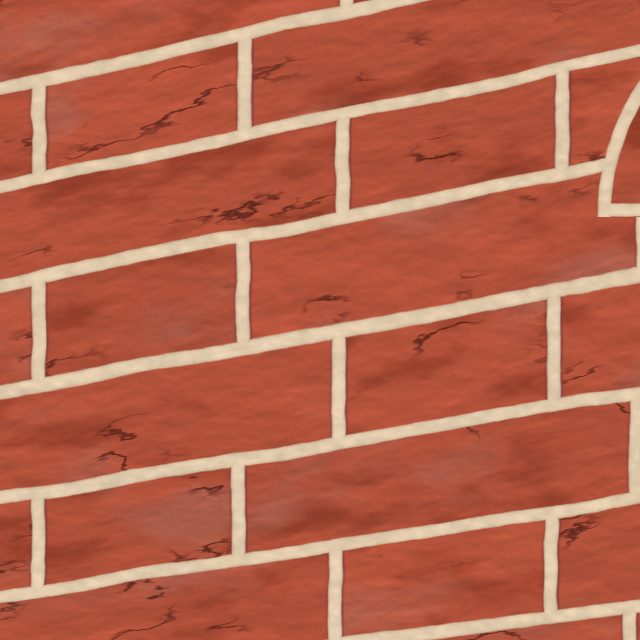
A Shadertoy shader for this texture:

```glsl
// A painted brick wall seen at an angle: rising courses of alternating long and
// short bricks with pale mortar, and the foot of an arch at the right edge.
// Courses come from a skewed coordinate; wear comes from layered value noise.

const vec3 BRICK = vec3(0.70, 0.32, 0.23);
const vec3 BRICK_DARK = vec3(0.59, 0.25, 0.17);
const vec3 BRICK_PALE = vec3(0.68, 0.38, 0.31);
const vec3 MORTAR = vec3(0.89, 0.80, 0.68);
const vec3 FRINGE = vec3(0.48, 0.22, 0.26);
const vec3 CREVICE = vec3(0.27, 0.10, 0.08);

const float BASE_Y = 0.068;        // height of course line 0 at the left edge
const float BASE_SLOPE = 0.154;    // its rise across the canvas
const float COURSE = 0.160;        // course height at the left edge
const float COURSE_GROWTH = 0.014; // added course height at the right edge
const float SETTLING = 0.05;       // uneven spacing of the courses
const float PERIOD = 0.934;        // one long plus one short brick
const float JOINT_DRIFT = 0.005;   // perspective lean of the joints
const float HALF_WIDTH = 0.0105;   // half the mortar width
const vec2 ARCH_CENTER = vec2(1.314, 0.66);
const float ARCH_RADIUS = 0.37;
const float SILL_Y = 0.672;

float hash(vec2 p) {
    vec3 h = fract(vec3(p.xyx) * 0.1031);
    h += dot(h, h.yzx + 33.33);
    return fract((h.x + h.y) * h.z);
}

float noise(vec2 p) {
    vec2 i = floor(p), f = fract(p);
    f = f * f * (3.0 - 2.0 * f);
    return mix(mix(hash(i), hash(i + vec2(1, 0)), f.x),
               mix(hash(i + vec2(0, 1)), hash(i + vec2(1, 1)), f.x), f.y);
}

float fbm(vec2 p) {
    float sum = 0.0, gain = 0.5;
    for (int i = 0; i < 5; i++) {
        sum += gain * noise(p);
        p = mat2(1.6, 1.2, -1.2, 1.6) * p + 17.3;
        gain *= 0.5;
    }
    return sum;
}

// Height of the brick face, stretched along the course
float relief(vec2 q) {
    return fbm(q * vec2(13.0, 30.0));
}

// Signed distance to the mortar edge; also gives the brick id,
// the place within the course and the offset from the nearest joint
float mortarDistance(vec2 p, float v, float courseHeight,
                     out vec2 id, out float joint) {
    float row = floor(v);
    float odd = mod(row, 2.0);
    float start = mix(0.060, 0.527, odd) + JOINT_DRIFT * row * p.x;
    float n = floor((p.x - start) / PERIOD);
    float along = p.x - start - n * PERIOD;
    float shortBrick = mix(0.315, 0.339, odd)
                     + 0.014 * (hash(vec2(row + 20.0, n + 9.0)) - 0.5);
    float isLong = step(shortBrick, along);

    joint = along;
    if (abs(along - shortBrick) < abs(joint)) joint = along - shortBrick;
    if (abs(along - PERIOD) < abs(joint)) joint = along - PERIOD;
    joint += 0.004 * (noise(p * vec2(4.0, 28.0)) - 0.5);
    float bed = abs(v - floor(v + 0.5)) * courseHeight * 0.98;
    float d = min(bed, abs(joint));
    id = vec2(row + 30.0, 2.0 * n + isLong + 10.0);

    // The arch replaces the courses inside its curve
    float arc = length(p - ARCH_CENTER) - ARCH_RADIUS;
    if (p.y > SILL_Y - HALF_WIDTH) {
        if (arc < 0.0) {
            d = abs(p.y - SILL_Y);
            joint = 1.0;
            id = vec2(70.0);
        }
        d = min(d, abs(arc));
    }
    return d - HALF_WIDTH;
}

vec3 brickColor(vec2 q, vec2 id, float v) {
    vec2 s = q + 3.0 * vec2(hash(id), hash(id + 7.0));
    vec3 color = mix(BRICK, BRICK_DARK, smoothstep(0.50, 0.76, fbm(s * vec2(7.0, 17.0))));
    color = mix(color, BRICK_PALE, 0.8 * smoothstep(0.52, 0.74, fbm(s * vec2(5.0, 9.0) + 40.0)));
    color *= 0.975 + 0.05 * hash(id + 3.0);

    // Raking light over bumps, then sparse cracks, more often near the top edge
    color *= 1.0 + 0.55 * (relief(s) - relief(s + vec2(0.002, 0.005)));
    float crack = abs(fbm(s * vec2(10.0, 34.0) + 11.0) - 0.49);
    float sparse = noise(s * vec2(9.0, 16.0) + 5.0) + 0.14 * smoothstep(0.6, 0.95, fract(v));
    float cut = (1.0 - smoothstep(0.0, 0.045, crack)) * smoothstep(0.70, 0.95, sparse);
    return mix(color, CREVICE, 0.75 * cut);
}

void mainImage(out vec4 fragColor, in vec2 fragCoord) {
    vec2 p = fragCoord / iResolution.y;
    float soft = max(1.0 / iResolution.y, 0.0018);

    // Course coordinate: whole numbers lie on the mortar beds
    float courseHeight = COURSE + COURSE_GROWTH * p.x;
    float v = (p.y - BASE_Y - BASE_SLOPE * p.x) / courseHeight;
    v -= SETTLING * sin((v - 2.0) * 1.5708);
    v += 0.05 * (noise(vec2(p.x * 9.0, v * 1.3) + 4.0) - 0.5);
    vec2 q = vec2(p.x, v * COURSE);

    vec2 id;
    float joint;
    float d = mortarDistance(p, v, courseHeight, id, joint);
    d += 0.003 * (fbm(p * 45.0) - 0.48);

    // Brick face with a thin violet edge beside the joints
    vec3 color = brickColor(q, id, v);
    float fringe = 1.0 - smoothstep(0.001, 0.006, abs(joint) - HALF_WIDTH);
    color = mix(color, FRINGE, fringe * (joint > 0.0 ? 0.6 : 0.3));

    // Grainy mortar, a little darker towards its edges
    vec3 paint = MORTAR * (0.92 + 0.16 * fbm(p * vec2(55.0, 90.0)));
    paint *= 1.0 - 0.08 * smoothstep(-0.006, 0.0, d);
    color = mix(paint, color, smoothstep(-soft, soft, d));
    fragColor = vec4(color, 1.0);
}
```
